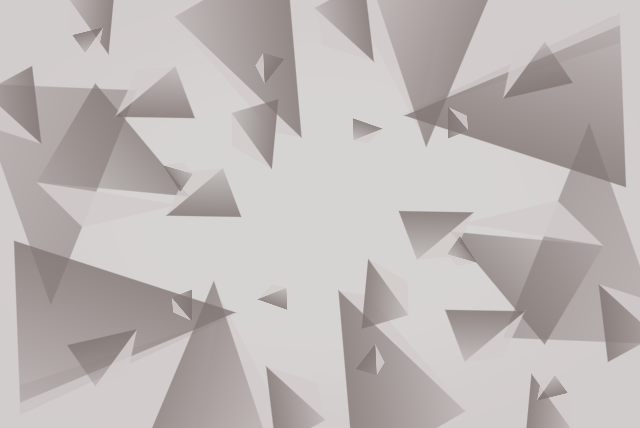
A Shadertoy shader for this background:

```glsl
// Translucent grey shards around a bright, empty centre, with half-turn symmetry.
// Each shard is an antialiased triangle whose ink thickens from one corner to
// the opposite edge; the small ones are scattered along wavy curves by loops.

const vec3 INK = vec3(0.50, 0.455, 0.445);
const vec3 VEIL = vec3(0.825, 0.797, 0.797);

// Signed distance from the line a-b, positive on its right
float edgeDistance(vec2 p, vec2 a, vec2 b) {
    vec2 along = normalize(b - a);
    return dot(p - a, vec2(along.y, -along.x));
}

float triangleMask(vec2 p, vec2 a, vec2 b, vec2 c) {
    float winding = -sign(edgeDistance(c, a, b));
    float d = max(winding * edgeDistance(p, a, b),
              max(winding * edgeDistance(p, b, c), winding * edgeDistance(p, c, a)));
    float soft = 0.9 / iResolution.y;
    return 1.0 - smoothstep(-soft, soft, d);
}

// Ink grows from the thin value at corner a to the thick value on edge b-c
void inkShard(inout vec3 col, vec2 p, vec2 a, vec2 b, vec2 c, float thin, float thick) {
    float t = clamp(1.0 - edgeDistance(p, b, c) / edgeDistance(a, b, c), 0.0, 1.0);
    col = mix(col, INK, triangleMask(p, a, b, c) * mix(thin, thick, t));
}

void veilShard(inout vec3 col, vec2 p, vec2 a, vec2 b, vec2 c, float opacity) {
    col = mix(col, VEIL, triangleMask(p, a, b, c) * opacity);
}

// Large overlapping shards of one half
void largeShards(inout vec3 col, vec2 p) {
    veilShard(col, p, vec2(-0.345, 0.46), vec2(-0.045, 0.18), vec2(-0.11, 0.19), 0.9);
    veilShard(col, p, vec2(0.05, 0.55), vec2(0.23, 0.20), vec2(0.30, 0.55), 0.8);
    veilShard(col, p, vec2(0.41, 0.52), vec2(0.69, 0.46), vec2(0.28, 0.26), 0.8);
    inkShard(col, p, vec2(0.701, 0.47), vec2(0.197, 0.235), vec2(0.701, 0.40), 0.08, 0.12);

    inkShard(col, p, vec2(-0.34, 0.461), vec2(-0.043, 0.178), vec2(-0.08, 0.611), 0.22, 0.77);
    inkShard(col, p, vec2(0.12, 0.54), vec2(0.248, 0.156), vec2(0.402, 0.523), 0.18, 0.68);
    inkShard(col, p, vec2(0.701, 0.441), vec2(0.197, 0.23), vec2(0.715, 0.0625), 0.25, 0.78);
    inkShard(col, p, vec2(-0.8125, 0.305), vec2(-0.428, 0.289), vec2(-0.629, -0.213), 0.25, 0.50);
    inkShard(col, p, vec2(-0.662, 0.074), vec2(-0.525, 0.305), vec2(-0.305, 0.041), 0.10, 0.68);
    veilShard(col, p, vec2(-0.662, 0.074), vec2(-0.33, 0.022), vec2(-0.555, -0.031), 0.92);
}

// Small dart with a pale facet on its thin side
void dart(inout vec3 col, vec2 p, vec2 centre, float angle, float size) {
    float c = cos(angle), s = sin(angle);
    vec2 q = mat2(c, -s, s, c) * (p - centre) / size;
    // Distances are scaled, so the mask softens a little less on small darts
    vec2 tip = vec2(0.115, 0.0), thinCorner = vec2(-0.055, -0.064);
    veilShard(col, q, thinCorner, tip, vec2(0.03, -0.085), 0.85);
    inkShard(col, q, thinCorner, tip, vec2(-0.058, 0.064), 0.22, 0.80);
}

void mainImage(out vec4 fragColor, in vec2 fragCoord) {
    vec2 p = (fragCoord - 0.5 * iResolution.xy) / iResolution.y;

    // Neutral centre warming towards the border
    float border = smoothstep(0.25, 0.62, length(p * vec2(0.72, 1.1)));
    vec3 col = mix(vec3(0.84, 0.832, 0.825), vec3(0.825, 0.803, 0.803), border);

    for (float side = 1.0; side > -2.0; side -= 2.0) largeShards(col, p * side);

    for (float side = 1.0; side > -2.0; side -= 2.0) {
        // Medium darts
        for (float u = -3.0; u < 3.5; u++) {
            vec2 centre = vec2(-0.256 + u * (0.104 + u * u * (0.011 + 0.002 * u)),
                               0.25 + 0.22 * cos(1.5 * (u + 2.0)));
            dart(col, p * side, centre, -2.0 - 1.1 * cos(1.5 * u + 0.75), 0.95 + 0.08 * sin(4.0 * u));
        }
        // Tiny darts
        for (float i = 0.0; i < 4.5; i++) {
            vec2 centre = vec2(-0.545 + 0.215 * i, 0.24 + 0.17 * cos(2.7 * i));
            dart(col, p * side, centre, 0.6 + 1.9 * i, 0.4);
        }
    }
    fragColor = vec4(col, 1.0);
}
```
